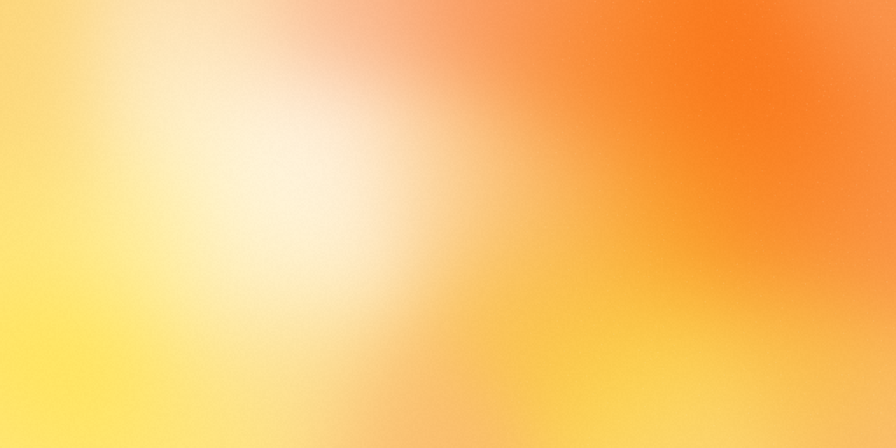
Write a Shadertoy shader that draws this background.

```glsl
// A soft mesh gradient: cream light between lemon, apricot and hot orange.
// Gaussian glows are summed and divided by their total weight, then
// overlaid with fine paper grain and sparse pale flecks.

const float GLOW_RADIUS  = 0.225;
const float GRAIN_CELLS  = 256.0;   // grain cells per canvas height
const float GRAIN_AMOUNT = 0.012;
const float FLECK_CELLS  = 72.0;    // fleck cells per canvas height
const float FLECK_CHANCE = 0.22;
const float FLECK_AMOUNT = 0.10;

const vec3 CREAM        = vec3(1.00, 0.97, 0.92);
const vec3 IVORY        = vec3(1.00, 0.95, 0.82);
const vec3 BUTTER       = vec3(1.00, 0.93, 0.62);
const vec3 PALE_LEMON   = vec3(1.00, 0.90, 0.47);
const vec3 LEMON        = vec3(1.00, 0.89, 0.32);
const vec3 HONEY        = vec3(0.99, 0.84, 0.48);
const vec3 STRAW        = vec3(0.99, 0.88, 0.58);
const vec3 SAND         = vec3(0.99, 0.86, 0.67);
const vec3 PEACH        = vec3(0.98, 0.73, 0.57);
const vec3 CORAL        = vec3(0.98, 0.60, 0.37);
const vec3 APRICOT      = vec3(0.98, 0.74, 0.43);
const vec3 GOLD         = vec3(0.98, 0.76, 0.28);
const vec3 YELLOW       = vec3(0.99, 0.84, 0.30);
const vec3 AMBER        = vec3(0.98, 0.62, 0.16);
const vec3 ORANGE       = vec3(0.98, 0.52, 0.16);
const vec3 HOT_ORANGE   = vec3(0.98, 0.46, 0.10);
const vec3 DUSTY_ORANGE = vec3(0.98, 0.58, 0.30);

// Hash without sine, returns 0..1.
float hash(vec2 p) {
    vec3 q = fract(vec3(p.xyx) * 0.1031);
    q += dot(q, q.yzx + 33.33);
    return fract((q.x + q.y) * q.z);
}

// Weighted colour in rgb, weight in a.
vec4 glow(vec2 p, vec2 centre, vec3 colour) {
    vec2 d = (p - centre) / GLOW_RADIUS;
    return vec4(colour, 1.0) * exp(-dot(d, d));
}

vec3 meshGradient(vec2 p) {
    // Lemon left side
    vec4 sum = glow(p, vec2(0.00, 1.00), HONEY);
    sum += glow(p, vec2(0.05, 0.76), HONEY);
    sum += glow(p, vec2(0.00, 0.50), PALE_LEMON);
    sum += glow(p, vec2(0.14, 0.19), LEMON);
    sum += glow(p, vec2(0.00, 0.00), PALE_LEMON);
    sum += glow(p, vec2(0.42, 0.03), PALE_LEMON);
    sum += glow(p, vec2(0.32, 0.46), BUTTER);
    sum += glow(p, vec2(0.64, 0.17), STRAW);

    // Cream light
    sum += glow(p, vec2(0.40, 0.80), IVORY);
    sum += glow(p, vec2(0.69, 0.63), CREAM);
    sum += glow(p, vec2(0.62, 0.44), IVORY);

    // Peach top and apricot middle
    sum += glow(p, vec2(0.43, 1.02), SAND);
    sum += glow(p, vec2(0.78, 1.00), PEACH);
    sum += glow(p, vec2(1.09, 0.98), CORAL);
    sum += glow(p, vec2(0.98, 0.60), SAND);
    sum += glow(p, vec2(1.19, 0.57), APRICOT);
    sum += glow(p, vec2(0.94, 0.06), APRICOT);

    // Golden lower right
    sum += glow(p, vec2(1.23, 0.33), GOLD);
    sum += glow(p, vec2(1.43, 0.17), YELLOW);
    sum += glow(p, vec2(1.56, -0.02), HONEY);
    sum += glow(p, vec2(1.81, 0.21), GOLD);
    sum += glow(p, vec2(2.00, 0.02), APRICOT);

    // Orange upper right
    sum += glow(p, vec2(1.33, 0.82), ORANGE);
    sum += glow(p, vec2(1.67, 0.79), HOT_ORANGE);
    sum += glow(p, vec2(1.49, 0.50), AMBER);
    sum += glow(p, vec2(1.80, 0.53), ORANGE);
    sum += glow(p, vec2(2.00, 0.97), DUSTY_ORANGE);
    sum += glow(p, vec2(2.02, 0.48), DUSTY_ORANGE);
    return sum.rgb / sum.a;
}

// Small soft dots, one possible per cell.
float flecks(vec2 p) {
    vec2 cell = floor(p * FLECK_CELLS);
    vec2 offset = vec2(hash(cell + 17.0), hash(cell + 59.0));
    float dist = length(fract(p * FLECK_CELLS) - mix(vec2(0.25), vec2(0.75), offset));
    float present = step(hash(cell + 101.0), FLECK_CHANCE);
    return present * hash(cell + 7.0) * (1.0 - smoothstep(0.04, 0.22, dist));
}

void mainImage(out vec4 fragColor, in vec2 fragCoord) {
    // Canvas spans 2 by 1 units.
    vec2 p = fragCoord / iResolution.xy * vec2(2.0, 1.0);
    vec3 colour = meshGradient(p);

    // Grain and flecks, flecks stronger on the warm side
    colour += GRAIN_AMOUNT * (hash(floor(p * GRAIN_CELLS)) - 0.5);
    float warmSide = smoothstep(0.8, 1.4, p.x);
    colour = mix(colour, CREAM, FLECK_AMOUNT * warmSide * flecks(p));

    fragColor = vec4(clamp(colour, 0.0, 1.0), 1.0);
}
```
